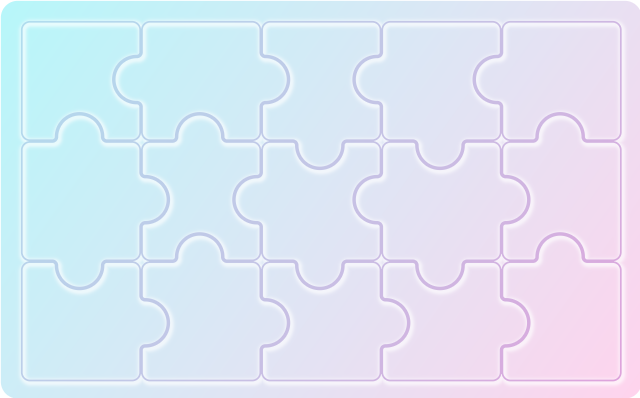
Write a Shadertoy shader that draws this pattern.

```glsl
// A pastel jigsaw board of 5 x 3 pieces on a rounded panel with a diagonal tint.
// Each seam is a distance field: straight runs, a round knob and two small fillets.
// Thin arcs round the piece corners, and a soft white glow embosses the lines.

const vec2  GRID        = vec2(5.0, 3.0);       // pieces across and down
const float VIEW_HEIGHT = 3.3125;               // canvas height in pieces
const vec2  MARGIN      = vec2(0.174, 0.174);   // left and top margin
const vec2  PANEL_MID   = vec2(2.5, 1.488);
const vec2  PANEL_HALF  = vec2(2.667, 1.655);
const float PANEL_ROUND = 0.14;
const float STROKE      = 0.0145;               // outline width of one piece
const float CORNER      = 0.075;                // corner radius of a piece
const float KNOB_RADIUS = 0.192;
const float FILLET      = 0.035;
const float KNOB_MID    = 0.488;                // knob place along its seam
const float LAST_SHIFT  = 0.025;                // extra shift in the last row
const int   RIGHT_BITS  = 3986;                 // upright seams: 1 = knob to the right
const int   DOWN_BITS   = 428;                  // level seams: 1 = knob downward
const vec2  GLOW_OFFSET = vec2(0.010, 0.014);
const float GLOW_WIDTH  = 0.026;
const float GLOW_AMOUNT = 0.62;

const vec3 CYAN  = vec3(0.71, 0.97, 0.98);
const vec3 MIST  = vec3(0.86, 0.905, 0.96);
const vec3 PINK  = vec3(1.00, 0.83, 0.93);
const vec3 LINE_CYAN = vec3(0.68, 0.88, 0.94);
const vec3 LINE_MID  = vec3(0.77, 0.77, 0.90);
const vec3 LINE_PINK = vec3(0.88, 0.63, 0.86);

vec3 threeStops(vec3 a, vec3 b, vec3 c, float t) {
    return t < 0.5 ? mix(a, b, t * 2.0) : mix(b, c, t * 2.0 - 1.0);
}

float roundedBox(vec2 p, vec2 halfSize, float radius) {
    vec2 q = abs(p) - halfSize + radius;
    return length(max(q, 0.0)) + min(max(q.x, q.y), 0.0) - radius;
}

float knobSign(int bits, float index) {
    return ((bits >> int(index)) & 1) == 1 ? 1.0 : -1.0;
}

// Seam with a knob: q.x runs along it from 0 to 1, q.y points to the knob.
float knobSeam(vec2 q, float middle) {
    float x = abs(q.x - middle);
    float neck = KNOB_RADIUS + FILLET;
    float gap = max(neck - x, abs(q.x - 0.5) - 0.5 + CORNER);
    float d = length(vec2(max(gap, 0.0), q.y));
    if (q.y > FILLET)
        d = min(d, abs(length(vec2(x, q.y - FILLET)) - KNOB_RADIUS));
    else if (x < neck)
        d = min(d, abs(length(vec2(x - neck, q.y - FILLET)) - FILLET));
    return d - STROKE;
}

// Straight rim of the board: q.y points inward.
float rimSeam(vec2 q) {
    float gap = max(abs(q.x - 0.5) - 0.5 + CORNER, 0.0);
    return length(vec2(gap, q.y - 0.5 * STROKE)) - 0.5 * STROKE;
}

// Signed distance to the outlines of the nearest piece.
float outlines(vec2 p) {
    vec2 cell = clamp(floor(p), vec2(0.0), GRID - 1.0);
    vec2 f = p - cell;
    float d = 1.0;
    float rowMid = KNOB_MID + (cell.y == GRID.y - 1.0 ? LAST_SHIFT : 0.0);

    // Both upright and both level seams of the piece
    for (int side = 0; side < 2; side++) {
        float s = float(side);
        float inward = 1.0 - 2.0 * s;
        vec2 seam = cell + s;
        vec2 off = f - s;
        if (seam.x > 0.0 && seam.x < GRID.x) {
            float turn = knobSign(RIGHT_BITS, cell.y * (GRID.x - 1.0) + seam.x - 1.0);
            d = min(d, knobSeam(vec2(f.y, off.x * turn), rowMid));
        } else d = min(d, rimSeam(vec2(f.y, off.x * inward)));
        if (seam.y > 0.0 && seam.y < GRID.y) {
            float turn = knobSign(DOWN_BITS, (seam.y - 1.0) * GRID.x + cell.x);
            d = min(d, knobSeam(vec2(f.x, off.y * turn), KNOB_MID));
        } else d = min(d, rimSeam(vec2(f.x, off.y * inward)));
    }

    // Rounded corner of the piece
    vec2 c = 0.5 - abs(f - 0.5) - CORNER;
    if (max(c.x, c.y) < 0.0)
        d = min(d, abs(length(c) - CORNER + 0.5 * STROKE) - 0.5 * STROKE);
    return d;
}

void mainImage(out vec4 fragColor, in vec2 fragCoord) {
    float pixel = VIEW_HEIGHT / iResolution.y;
    vec2 p = vec2(fragCoord.x, iResolution.y - fragCoord.y) * pixel - MARGIN;

    // Diagonal tint from upper left to lower right
    vec2 uv = (p - PANEL_MID) / PANEL_HALF * 0.5 + 0.5;
    float t = clamp(0.02 + 0.68 * uv.x + 0.30 * uv.y, 0.0, 1.0);
    vec3 color = threeStops(CYAN, MIST, PINK, t);

    // White glow below the lines, then the lines
    float glow = max(outlines(p - GLOW_OFFSET), 0.0) / GLOW_WIDTH;
    color = mix(color, vec3(1.0), GLOW_AMOUNT * exp(-glow * glow));
    float line = clamp(0.5 - outlines(p) / pixel, 0.0, 1.0);
    color = mix(color, threeStops(LINE_CYAN, LINE_MID, LINE_PINK, t), line);

    // Panel on white
    float panel = roundedBox(p - PANEL_MID, PANEL_HALF, PANEL_ROUND);
    color = mix(vec3(1.0), color, clamp(0.5 - panel / pixel, 0.0, 1.0));
    fragColor = vec4(color, 1.0);
}
```
